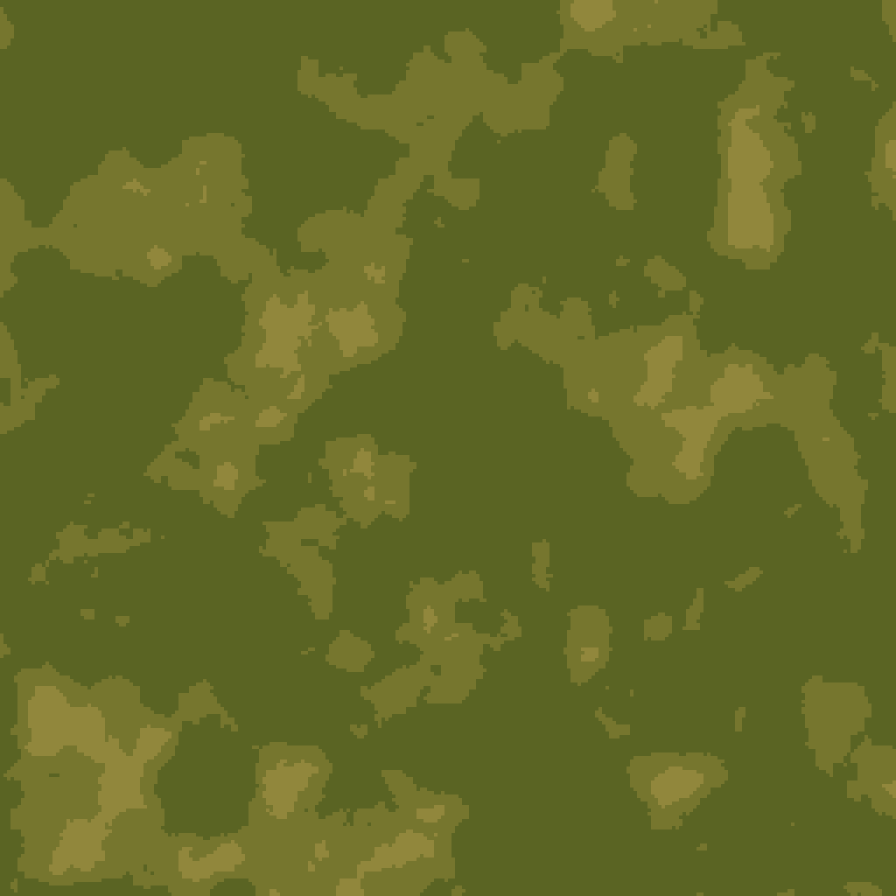
Give the GLSL for this texture, as a WebGL 2 fragment shader.

```glsl
#version 300 es
precision highp float;
// Mossy ground: ragged olive and straw patches on dark green, in small square cells.

uniform vec2 u_resolution;
out vec4 fragColor;

// Integer hash of a lattice point, from 0 to 1
float hash(ivec2 point, int seed) {
    uint h = uint(point.x) * 1597334677u ^ uint(point.y) * 3812015801u;
    h ^= uint(seed) * 2654435769u;
    h = (h ^ (h >> 16)) * 2146121005u;
    h = (h ^ (h >> 15)) * 2221713035u;
    h ^= h >> 16;
    return float(h >> 8) / 16777216.0;
}

float valueNoise(vec2 p, int seed) {
    ivec2 corner = ivec2(floor(p));
    vec2 f = fract(p);
    vec2 blend = f * f * (3.0 - 2.0 * f);
    float low = mix(hash(corner, seed), hash(corner + ivec2(1, 0), seed), blend.x);
    float high = mix(hash(corner + ivec2(0, 1), seed), hash(corner + ivec2(1, 1), seed), blend.x);
    return mix(low, high, blend.y);
}

// Five octaves, normalised to a mean of one half
float fractalNoise(vec2 p) {
    float sum = 0.0, total = 0.0, amplitude = 0.5;
    for (int octave = 0; octave < 5; octave++) {
        sum += amplitude * valueNoise(p, octave + 7);
        total += amplitude;
        amplitude *= 0.5;
        p = p * 2.0 + vec2(3.37, 5.71);
    }
    return sum / total;
}

vec3 groundColor(vec2 uv) {
    vec2 cell = (floor(uv * 256.0) + 0.5) / 256.0;
    float growth = fractalNoise(cell * 11.5 + vec2(20.3, 41.6));
    vec3 moss = vec3(0.352, 0.393, 0.138);
    vec3 olive = vec3(0.464, 0.461, 0.181);
    vec3 straw = vec3(0.570, 0.530, 0.237);
    vec3 color = mix(moss, olive, step(0.559, growth));
    return mix(color, straw, step(0.714, growth));
}

void main() {
    float side = min(u_resolution.x, u_resolution.y);

    // Four samples per pixel smooth the cell edges at any size
    vec3 color = vec3(0.0);
    for (int i = 0; i < 4; i++) {
        vec2 offset = vec2(i % 2, i / 2) * 0.5 - 0.25;
        color += 0.25 * groundColor((gl_FragCoord.xy + offset) / side);
    }
    fragColor = vec4(color, 1.0);
}
```
